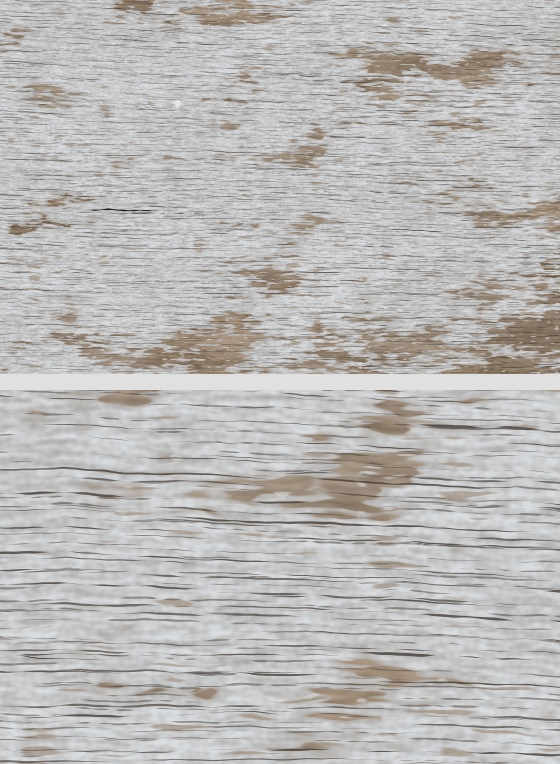
Top, the full canvas; bottom, a detail of the centre.
This texture is drawn by a WebGL 2 fragment shader. Its source:

```glsl
#version 300 es
precision highp float;
// Weathered plywood: pale grey paint worn through to brown wood, with fine horizontal cracks.
uniform vec2 u_resolution;
out vec4 fragColor;

float hash(vec2 cell) {
  uvec2 k = uvec2(ivec2(cell)) * uvec2(1597u, 7919u);
  uint n = (k.x ^ (k.y + (k.x << 7))) * 277803u;
  n = (n ^ (n >> 15)) * 739397u;
  n ^= n >> 13;
  return float(n & 65535u) / 65535.0;
}

vec2 gradient(vec2 cell) {
  float angle = 6.2832 * hash(cell);
  return vec2(cos(angle), sin(angle));
}

float gradientNoise(vec2 p) {
  vec2 i = floor(p), f = fract(p);
  vec2 u = f * f * f * (f * (f * 6.0 - 15.0) + 10.0);
  vec2 e = vec2(1, 0);
  float low = mix(dot(gradient(i), f), dot(gradient(i + e), f - e), u.x);
  float high = mix(dot(gradient(i + e.yx), f - e.yx), dot(gradient(i + 1.0), f - 1.0), u.x);
  return mix(low, high, u.y);
}

// Share of a pixel covered by a line of the given half width
float lineCoverage(float d, float halfWidth) {
  float px = 1.0 / u_resolution.y;
  return (clamp(d + 0.5 * px, -halfWidth, halfWidth) - clamp(d - 0.5 * px, -halfWidth, halfWidth)) / px;
}

// Broken, tapering cracks, one chain of segments per row
float cracks(vec2 p, float rows, float halfWidth, float density) {
  float y = p.y * rows;
  float row = floor(y);
  float rowHash = hash(vec2(row, rows));
  float x = p.x * mix(2.0, 6.0, rowHash) + 19.0 * rowHash;
  vec2 cell = vec2(floor(x) + rows, row);
  float t = fract(x);
  float slope = 0.25 * (hash(cell + 5.0) - 0.5) * (t - 0.5);
  float centre = mix(0.2, 0.8, hash(cell + 31.0)) + slope;
  float taper = smoothstep(0.0, 0.15, t) * smoothstep(1.0, 0.6, t);
  float gaps = smoothstep(-0.35, 0.2, gradientNoise(vec2(p.x * 28.0, row + 0.37)));
  float strength = step(hash(cell), density) * mix(0.35, 1.3, hash(cell + 67.0));
  return lineCoverage((fract(y) - centre) / rows, halfWidth * taper * gaps * strength);
}

// Positive where the paint has worn away
float wearField(vec2 p) {
  vec2 q = p + 0.05 * vec2(gradientNoise(p * 5.0 + 3.0), gradientNoise(p * 6.0 + 40.0));
  q.x -= 0.7 * q.y;
  float field = 0.85 * gradientNoise(q * vec2(3.0, 7.5) + 11.0);
  field += 0.5 * gradientNoise(q * vec2(6.5, 18.0) + 23.0);
  field += 0.5 * gradientNoise(p * vec2(9.0, 62.0) + 5.0);
  field += 0.45 * gradientNoise(p * vec2(30.0, 140.0) + 9.0);
  float lowerEdge = smoothstep(0.38, 0.02, p.y) * mix(0.15, 0.5, smoothstep(0.2, 1.0, p.x));
  vec2 corner = (p - vec2(1.5, 0.23)) * vec2(4.0, 5.0);
  vec2 upper = (p - vec2(1.12, 0.77)) * vec2(3.5, 9.0);
  return field + lowerEdge + 0.45 * exp(-dot(corner, corner)) + 0.34 * exp(-dot(upper, upper)) - 0.42;
}

void main() {
  vec2 p = gl_FragCoord.xy / u_resolution.y;

  // Grain runs slightly downhill and wavers
  vec2 grain = p;
  grain.y += 0.03 * p.x * smoothstep(-0.1, 0.6, p.y) + 0.012 * gradientNoise(p * vec2(1.6, 3.0) + 7.0);
  grain.y += 0.003 * gradientNoise(p * vec2(17.0, 12.0)) + 0.001 * gradientNoise(p * vec2(60.0, 40.0));

  float fibre = gradientNoise(grain * vec2(16.0, 115.0) + 2.0);
  float fineFibre = gradientNoise(grain * vec2(50.0, 190.0) + 13.0);
  float speck = gradientNoise(p * vec2(150.0, 190.0) + 21.0);
  float mottle = gradientNoise(p * vec2(3.0, 5.0) + 17.0) + 0.5 * gradientNoise(p * vec2(9.0, 16.0));

  // Paint
  float tone = 0.68 + 0.7 * fibre + 0.75 * fineFibre + 0.5 * speck + 0.3 * mottle;
  vec3 color = mix(vec3(0.70, 0.695, 0.69), vec3(0.825, 0.835, 0.845), clamp(tone, -0.3, 1.2));

  // Thin paint around the worn areas
  float wear = wearField(grain);
  color = mix(color, vec3(0.655, 0.63, 0.60), 0.5 * smoothstep(-0.25, 0.06, wear));

  // Bare wood
  float depth = 0.35 + 0.9 * gradientNoise(grain * vec2(4.0, 14.0) + 51.0) + 0.7 * fibre + 0.6 * fineFibre;
  depth += 0.45 * smoothstep(1.1, 1.5, p.x) * smoothstep(0.4, 0.1, p.y);
  vec3 wood = mix(vec3(0.65, 0.575, 0.495), vec3(0.47, 0.39, 0.305), clamp(depth, -0.1, 1.1));
  float hue = smoothstep(-0.3, 0.3, gradientNoise(p * vec2(2.5, 4.0) + 61.0));
  wood = mix(wood, vec3(0.60, 0.57, 0.54), 0.22 * hue);
  color = mix(color, wood, 0.95 * smoothstep(0.0, 0.12, wear));

  // Tan slivers along the fibres and pale flakes left on the wood
  float sliver = gradientNoise(grain * vec2(16.0, 125.0) + 83.0) + 0.3 * mottle;
  color = mix(color, vec3(0.60, 0.52, 0.44), 0.6 * smoothstep(0.36, 0.5, sliver));
  float flake = gradientNoise(grain * vec2(42.0, 150.0) + 97.0);
  color = mix(color, vec3(0.83, 0.83, 0.82), 0.65 * smoothstep(0.3, 0.46, flake));

  // Cracks: coarse, fine, hairline and one long split
  float crack = cracks(grain, 55.0, 0.0010, 0.8);
  crack = max(crack, 0.85 * cracks(grain + 0.37, 83.0, 0.0008, 0.6));
  crack = max(crack, 0.6 * cracks(grain * vec2(2.5, 1.0) + 0.71, 121.0, 0.0008, 0.55));
  color = mix(color, vec3(0.27, 0.24, 0.21), 0.8 * min(crack, 1.0));
  float splitY = 0.445 - 0.04 * (p.x - 0.15) + 0.006 * gradientNoise(p.xx * vec2(22.0, 3.0));
  float splitWidth = 0.0014 * smoothstep(0.12, 0.2, p.x) * smoothstep(0.62, 0.4, p.x);
  splitWidth *= smoothstep(-0.4, 0.1, gradientNoise(vec2(p.x * 34.0, 0.4)));
  splitWidth += 0.0015 * exp(-pow((p.x - 0.31) * 22.0, 2.0));
  color = mix(color, vec3(0.14, 0.13, 0.12), lineCoverage(p.y - splitY, splitWidth));

  // Small white chip
  vec2 chip = (p - vec2(0.475, 0.72)) * vec2(1.0, 1.4);
  float chipEdge = length(chip) - 0.015 - 0.018 * gradientNoise(p * 55.0);
  color = mix(color, vec3(0.9), smoothstep(0.003, -0.003, chipEdge));

  fragColor = vec4(clamp(color, 0.0, 1.0), 1.0);
}
```
